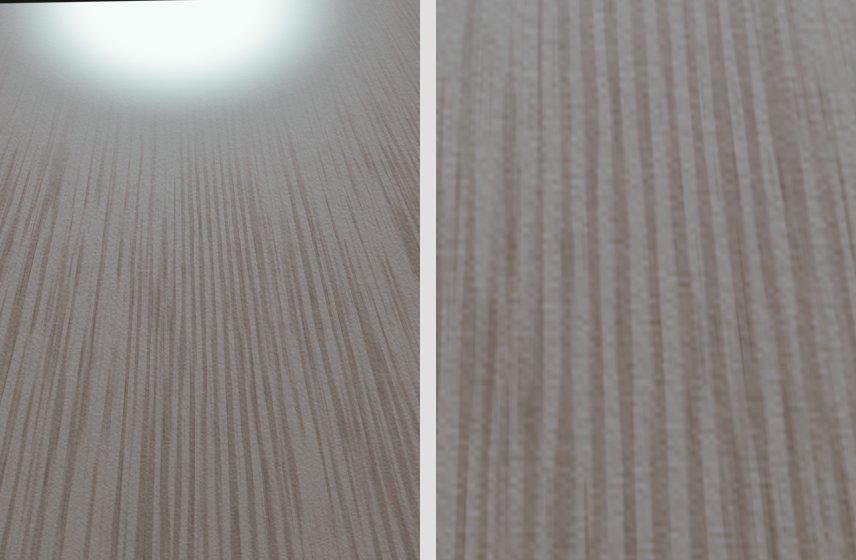
Left, the full canvas; right, a detail of the centre.
Reproduce this texture procedurally as a WebGL 1 fragment shader.

```glsl
precision highp float;
// Pale wood-grain laminate receding in perspective under a bright lamp reflection.

uniform vec2 u_resolution;

float hash(vec2 p) {
  vec3 q = fract(p.xyx * 0.1031);
  q += dot(q, q.yzx + 33.33);
  return fract((q.x + q.y) * q.z);
}

float noise(vec2 p) {
  vec2 i = floor(p), f = fract(p);
  f = f * f * (3.0 - 2.0 * f);
  return mix(mix(hash(i), hash(i + vec2(1.0, 0.0)), f.x),
             mix(hash(i + vec2(0.0, 1.0)), hash(i + vec2(1.0, 1.0)), f.x), f.y);
}

// Darkness of the printed grain: x runs across the board, y along it.
float woodGrain(vec2 s) {
  s.x += 0.004 * (noise(s * vec2(14.0, 5.0) + 40.0) - 0.5);
  float fibre = noise(s * vec2(270.0, 16.0) + 200.0);
  float strand = noise(s * vec2(340.0, 26.0) + 500.0);

  // Even bands right of the middle, irregular narrow streaks elsewhere.
  float even = 0.5 + 0.5 * sin(6.2832 * (s.x * 58.0 + 1.3 * noise(s * vec2(16.0, 2.0) + 70.0)));
  float streak = noise(s * vec2(165.0, 3.5) + 300.0);
  float evenness = smoothstep(-0.04, 0.03, s.x) * (1.0 - 0.6 * smoothstep(0.08, 0.2, s.x));
  float bands = mix(streak, even, 0.75 * evenness);

  float patches = noise(s * vec2(22.0, 2.0) + 90.0) - 0.5;
  float dark = smoothstep(0.36, 0.82, bands + 0.55 * (fibre - 0.5) + 0.35 * patches);
  float strokes = smoothstep(0.62, 0.9, strand) * (0.35 + 0.65 * streak);
  return 0.78 * dark + 0.5 * strokes;
}

// Turns brightness into warm brown shadows and cool, greenish highlights.
vec3 tint(float g) {
  float red = mix(0.036, -0.055, smoothstep(0.38, 0.85, g)) + 0.03 * smoothstep(0.86, 0.98, g);
  float blue = -0.04 * smoothstep(0.58, 0.38, g) - 0.01 * smoothstep(0.88, 0.98, g);
  return vec3(g + red, g, g + blue);
}

void main() {
  vec2 p = gl_FragCoord.xy / u_resolution.y;

  // Project onto the board, whose lines meet above the canvas.
  float depth = 1.6 - p.y;
  vec2 board = vec2((p.x - 0.31) / depth, 1.0 / depth);

  // Lamp reflection: a white core in a wide halo.
  float r = length((p - vec2(0.31, 1.0)) / vec2(0.185, 0.122));
  float core = smoothstep(1.85, 0.75, r);
  float halo = 0.25 * exp(-0.6 * max(r - 1.0, 0.0));
  float side = abs(p.x - 0.33) / 0.42;
  float light = 0.462 + halo - 0.045 * side * side * smoothstep(0.1, 1.0, p.y);
  light -= 0.018 * smoothstep(0.35, 0.0, p.y);

  // Grain fades towards the glare and the far edge.
  float clarity = smoothstep(1.0, 3.6, r) * mix(1.0, 0.55, smoothstep(0.6, 1.0, p.y));
  float grain = woodGrain(board);
  light += 0.095 * clarity * (0.36 - grain);

  // Fine embossed bumps, lit from the far side.
  vec2 bump = p * vec2(270.0, 300.0) + board * 12.0;
  float relief = noise(bump) - noise(bump + vec2(0.2, 0.9));
  float pits = noise(p * 130.0 + 60.0) - 0.5;
  light += (0.042 * relief + 0.018 * pits) * (0.35 + 0.65 * clarity);

  light = mix(light, 0.985, core);
  vec3 color = tint(light);
  color += vec3(0.006, -0.005, 0.002) * grain * clarity;

  // Thin dark gap beyond the far edge, tapering to the right.
  float edge = 1.0 - 0.0065 * (1.0 - p.x / 0.36);
  color = mix(color, vec3(0.09, 0.09, 0.08), smoothstep(edge - 0.001, edge + 0.002, p.y));

  gl_FragColor = vec4(clamp(color, 0.0, 1.0), 1.0);
}
```
